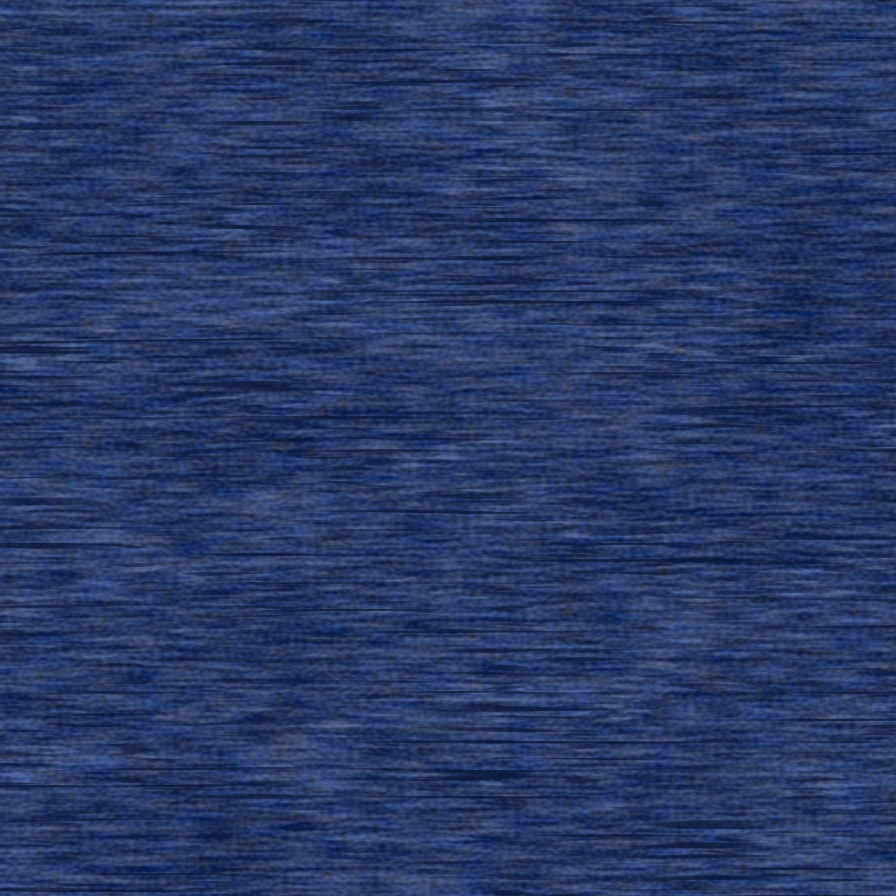
This texture is drawn by a WebGL 2 fragment shader. Its source:

```glsl
#version 300 es
precision highp float;
// Dark blue woven cloth with fine horizontal threads.
// Stretched gradient noise at several scales sets the thread brightness and
// tint; thresholded layers add hair-thin dark creases and short pale dashes.

#define BASE_COLOR vec3(0.161, 0.231, 0.409)
#define TONE_STEP vec3(0.078, 0.081, 0.088)
#define TINT_SHIFT vec3(-0.050, -0.010, 0.065)
#define CREASE_COLOR vec3(0.040, 0.085, 0.220)
#define MOTTLE_AMOUNT 0.60
#define BAND_AMOUNT 0.78
#define THREAD_AMOUNT 1.40
#define FIBRE_AMOUNT 1.65
#define GRAIN_AMOUNT 1.20
#define CREASE_AMOUNT 0.75
#define DASH_AMOUNT 1.10
#define WOBBLE 0.0012

uniform vec2 u_resolution;
out vec4 fragColor;

// Integer hash of a lattice cell, turned into a unit gradient
vec2 cellGradient(ivec2 cell, uint seed) {
    uint h = uint(cell.x) * 374761393u + uint(cell.y) * 668265263u + seed * 2246822519u;
    h = (h ^ (h >> 15)) * 2654435769u;
    h = (h ^ (h >> 13)) * 3266489917u;
    h ^= h >> 16;
    float angle = float(h & 65535u) * (6.2831853 / 65536.0);
    return vec2(cos(angle), sin(angle));
}

// Gradient noise, roughly -0.7 to 0.7
float gradientNoise(vec2 p, uint seed) {
    p += vec2(0.37, 0.61) * float(seed);
    ivec2 cell = ivec2(floor(p));
    vec2 f = fract(p);
    vec2 blend = f * f * f * (f * (f * 6.0 - 15.0) + 10.0);
    float a = dot(cellGradient(cell, seed), f);
    float b = dot(cellGradient(cell + ivec2(1, 0), seed), f - vec2(1.0, 0.0));
    float c = dot(cellGradient(cell + ivec2(0, 1), seed), f - vec2(0.0, 1.0));
    float d = dot(cellGradient(cell + ivec2(1, 1), seed), f - vec2(1.0, 1.0));
    return mix(mix(a, b, blend.x), mix(c, d, blend.x), blend.y);
}

void main() {
    vec2 uv = gl_FragCoord.xy / u_resolution.y;

    // Threads drift very slightly up and down along their length
    uv.y += WOBBLE * gradientNoise(uv * vec2(2.5, 5.0), 1u);

    // Tone from broad patches down to single fibres
    float tone = MOTTLE_AMOUNT * gradientNoise(uv * vec2(3.0, 8.0), 2u);
    tone += BAND_AMOUNT * gradientNoise(uv * vec2(5.0, 37.0), 3u);
    tone += THREAD_AMOUNT * gradientNoise(uv * vec2(9.0, 137.0), 4u);
    tone += FIBRE_AMOUNT * gradientNoise(uv * vec2(23.0, 203.0), 5u);
    tone += GRAIN_AMOUNT * gradientNoise(uv * vec2(139.0, 233.0), 6u);

    // Short pale dashes, gathered in worn patches
    float worn = smoothstep(-0.10, 0.35, gradientNoise(uv * vec2(5.0, 15.0), 7u));
    float dash = smoothstep(0.10, 0.40, gradientNoise(uv * vec2(21.0, 167.0), 8u));
    tone += DASH_AMOUNT * worn * dash;

    // Hair-thin creases between threads, some long and some short
    float longCrease = smoothstep(0.24, 0.44, gradientNoise(uv * vec2(4.0, 163.0), 9u));
    float shortCrease = smoothstep(0.24, 0.46, gradientNoise(uv * vec2(12.0, 187.0), 10u));
    float creaseZone = smoothstep(-0.35, 0.25, gradientNoise(uv * vec2(4.0, 13.0), 11u));
    float crease = max(longCrease, 0.8 * shortCrease) * mix(0.35, 1.0, creaseZone);

    // Dye varies between a greyer and a purer blue
    float tint = gradientNoise(uv * vec2(19.0, 71.0), 12u)
               + 0.6 * gradientNoise(uv * vec2(47.0, 149.0), 13u);

    vec3 color = BASE_COLOR + TONE_STEP * clamp(tone, -1.4, 2.0) + TINT_SHIFT * tint;
    color = mix(color, CREASE_COLOR, CREASE_AMOUNT * crease);
    fragColor = vec4(color, 1.0);
}
```
